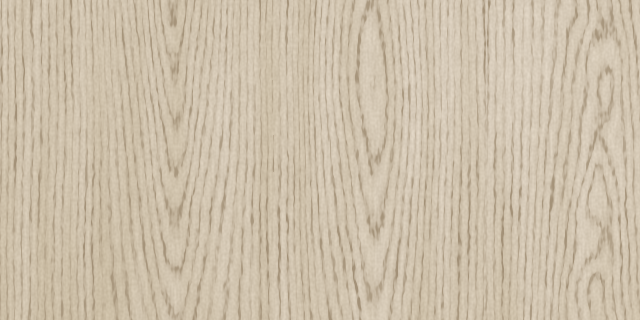
Write a Shadertoy shader that draws this texture.

```glsl
const vec3 PALE_WOOD = vec3(0.858, 0.812, 0.744);
const vec3 WARM_WOOD = vec3(0.804, 0.750, 0.654);
const vec3 PORE_BROWN = vec3(0.640, 0.570, 0.470);

const float RINGS_PER_UNIT = 42.0;  // growth rings across the board
const float AXIS_ROUNDING = 0.05;   // width of the arch tips
const float TIP_ROUNDING = 0.10;    // softness of closed ovals
const float ARCH_SPREAD = 0.035;    // squared reach of the arches
const float MEAN_RISE = 0.6;        // height at which arch legs run straight
const float LINE_HALF_WIDTH = 0.12; // in ring periods
const float LINE_SOFTNESS = 0.08;
const float LINE_OPACITY = 0.78;
const float HALO_OPACITY = 0.20;
const float RAGGEDNESS = 0.15;
const float FIBRE_CONTRAST = 0.040;

// Arch figures: axis x, centre y, rings per unit height, wobble
const int ARCH_COUNT = 3;
const vec4 ARCHES[ARCH_COUNT] = vec4[ARCH_COUNT](
    vec4(0.55, 1.20, 6.0, 0.3),
    vec4(1.165, 0.74, 5.0, 0.15),
    vec4(1.865, -0.25, 3.6, 1.5));

vec2 hashGradient(vec2 cell) {
    vec3 h = fract(cell.xyx * vec3(0.1031, 0.1030, 0.0973));
    h += dot(h, h.yzx + 33.33);
    float angle = 6.2832 * fract((h.x + h.y) * h.z);
    return vec2(cos(angle), sin(angle));
}

// Gradient noise, about -0.7 to 0.7
float gradientNoise(vec2 p) {
    vec2 i = floor(p), f = p - i;
    vec2 u = f * f * f * (f * (f * 6.0 - 15.0) + 10.0);
    vec2 e = vec2(0.0, 1.0);
    float low = mix(dot(hashGradient(i), f),
                    dot(hashGradient(i + e.yx), f - e.yx), u.x);
    float high = mix(dot(hashGradient(i + e.xy), f - e.xy),
                     dot(hashGradient(i + e.yy), f - e.yy), u.x);
    return mix(low, high, u.y);
}

// Noise stretched along the grain
float grainNoise(vec2 p, float across, float along, float seed) {
    return gradientNoise(p * vec2(across, along) + seed * vec2(17.3, 9.7));
}

// Ring count in x, distance to the nearest arch axis in y
vec2 ringField(vec2 p) {
    vec4 arch = ARCHES[0];
    for (int i = 1; i < ARCH_COUNT; i++) {
        if (abs(p.x - ARCHES[i].x) < abs(p.x - arch.x)) arch = ARCHES[i];
    }
    float d = abs(p.x - arch.x);
    float rise = length(vec2(p.y - arch.y, TIP_ROUNDING)) - MEAN_RISE;
    float wobble = arch.w * grainNoise(p, 13.0, 5.0, 1.0);
    float rings = RINGS_PER_UNIT * length(vec2(d, AXIS_ROUNDING));
    rings += arch.z * rise * exp(-d * d / ARCH_SPREAD);
    rings += wobble * exp(-d * d / 0.008);
    return vec2(rings, d);
}

void mainImage(out vec4 fragColor, in vec2 fragCoord) {
    vec2 p = fragCoord / iResolution.y;

    // Growth rings with slow drift and ragged edges
    vec2 bent = p;
    bent.x += 0.02 * grainNoise(p, 1.2, 1.5, 2.0);
    vec2 field = ringField(bent);
    float nearAxis = exp(-field.y * field.y / 0.006);
    float rings = field.x;
    rings += 1.3 * grainNoise(bent, 8.0, 0.5, 3.0);
    rings += mix(0.10, 0.28, nearAxis) * grainNoise(bent, 16.0, 7.0, 4.0);
    float edge = 0.45 * fwidth(rings);
    rings += RAGGEDNESS * grainNoise(p, 100.0, 14.0, 5.0);
    rings += RAGGEDNESS * grainNoise(p, 90.0, 40.0, 6.0);

    // Pore lines, broken into short dashes
    float phase = fract(rings);
    float offset = abs(phase - 0.5);
    edge = max(LINE_SOFTNESS, edge);
    float line = 1.0 - smoothstep(LINE_HALF_WIDTH - edge,
                                  LINE_HALF_WIDTH + edge, offset);
    float dashes = smoothstep(-0.35, 0.35, grainNoise(p, 110.0, 34.0, 7.0)
                                         + 0.6 * grainNoise(p, 40.0, 9.0, 12.0));
    float ringStrength = 0.75 + 0.9 * gradientNoise(
        vec2(floor(rings) * 0.73 + 0.31, p.y * 2.0));
    ringStrength = mix(ringStrength, 1.0, 0.6 * nearAxis);
    float halo = HALO_OPACITY * (1.0 - smoothstep(0.0, 0.5, offset));
    float pores = LINE_OPACITY * line * mix(0.18, 1.0, dashes) + halo;
    pores *= ringStrength;

    // Board tint: warmer at the left and toward the foot
    float tint = 0.52 - 0.22 * p.x + 0.25 * (1.0 - p.y);
    tint += 0.45 * grainNoise(p, 2.5, 0.8, 8.0);
    tint += 0.6 * grainNoise(p, 16.0, 1.2, 11.0);
    vec3 color = mix(PALE_WOOD, WARM_WOOD, clamp(tint, 0.0, 1.0));

    // Fine fibres and short flecks
    float fibre = grainNoise(p, 120.0, 16.0, 9.0)
                + grainNoise(p, 125.0, 95.0, 10.0);
    color += FIBRE_CONTRAST * fibre * vec3(0.95, 1.0, 1.08);

    color = mix(color, PORE_BROWN, clamp(pores, 0.0, 1.0));
    fragColor = vec4(clamp(color, 0.0, 1.0), 1.0);
}
```
